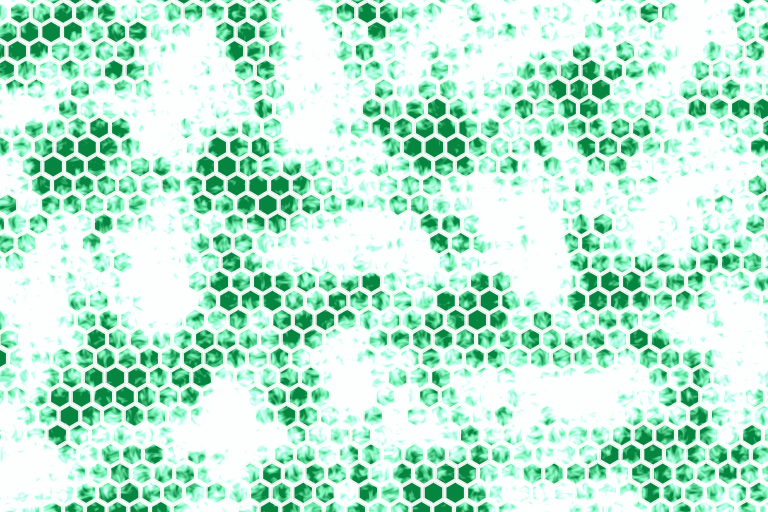
This pattern is drawn by a Shadertoy shader. Its source:

```glsl
// Sheared honeycomb of separate green hexagons, fading in and out under drifting white clouds.

// Lengths are fractions of the canvas height.
#define COLUMN_STEP 0.0424
#define ROW_STEP 0.0375
#define ROW_SHEAR -0.01875
#define FIRST_COLUMN 0.0174
#define HEX_RADIUS 0.0171
#define OUTLINE_GAP 0.0023
#define OUTLINE_WIDTH 0.0006
#define CLOUD_SCALE 13.0
#define MOTTLE_SCALE 150.0
#define CLOUD_AMOUNT 0.82
#define CELL_AMOUNT 0.38
#define MOTTLE_AMOUNT 0.38

const mat2 TURN = mat2(0.8, 0.6, -0.6, 0.8);
const vec3 WHITE = vec3(0.99, 1.0, 0.995);
const vec3 ICE   = vec3(0.75, 0.99, 0.94);
const vec3 MINT  = vec3(0.50, 0.97, 0.73);
const vec3 LEAF  = vec3(0.27, 0.77, 0.51);
const vec3 DEEP  = vec3(0.02, 0.52, 0.25);

float hash(vec2 cell) {
    return fract(sin(dot(cell, vec2(127.1, 311.7))) * 43758.5);
}

// Warped, turned sine octaves, scaled to roughly unit variance.
float layeredSines(vec2 p, int octaves) {
    float sum = 0.0, power = 0.0, amplitude = 1.0;
    for (int i = 0; i < octaves; i++) {
        p = TURN * p + 1.7;
        p += 0.6 * sin(0.8 * p.yx + float(i));
        sum += amplitude * sin(p.x) * cos(p.y);
        power += amplitude * amplitude;
        amplitude *= 0.6;
        p *= 1.7;
    }
    return 2.0 * sum / sqrt(power);
}

// Signed distance to a hexagon with its points up and down.
float hexDistance(vec2 p) {
    p = abs(p);
    return max(p.x, dot(p, vec2(0.5, 0.8660))) - HEX_RADIUS;
}

// Distance to the nearest hexagon (x) and its column and row (yz).
vec3 nearestHex(vec2 p) {
    vec3 nearest = vec3(1.0, 0.0, 0.0);
    float middleRow = round(p.y / ROW_STEP);
    for (int i = -1; i <= 1; i++) {
        float row = middleRow + float(i);
        float rowStart = FIRST_COLUMN + row * ROW_SHEAR;
        float column = round((p.x - rowStart) / COLUMN_STEP);
        vec2 center = vec2(rowStart + column * COLUMN_STEP, row * ROW_STEP);
        float d = hexDistance(p - center);
        if (d < nearest.x) nearest = vec3(d, column, row);
    }
    return nearest;
}

// Five even colour stops from white (0) to deep green (4).
vec3 greenRamp(float tone) {
    vec3 color = mix(WHITE, ICE, clamp(tone, 0.0, 1.0));
    color = mix(color, MINT, clamp(tone - 1.0, 0.0, 1.0));
    color = mix(color, LEAF, clamp(tone - 2.0, 0.0, 1.0));
    return mix(color, DEEP, clamp(tone - 3.0, 0.0, 1.0));
}

void mainImage(out vec4 fragColor, in vec2 fragCoord) {
    vec2 p = fragCoord / iResolution.y;
    float pixel = 1.0 / iResolution.y;

    vec3 hex = nearestHex(p);

    // Tone: broad clouds, a random step per cell and fine mottling.
    float tone = CLOUD_AMOUNT * layeredSines(p * CLOUD_SCALE, 4)
               + CELL_AMOUNT * 3.46 * (hash(hex.yz) - 0.5)
               + MOTTLE_AMOUNT * layeredSines(p * MOTTLE_SCALE, 3);
    vec3 fill = greenRamp(1.5 + 2.0 * tone);

    // Solid hexagon with a faint line around it.
    float inside = 1.0 - smoothstep(-0.7 * pixel, 0.7 * pixel, hex.x);
    float lineDistance = abs(hex.x - OUTLINE_GAP) - 0.5 * OUTLINE_WIDTH;
    float outline = 1.0 - smoothstep(-0.5 * pixel, 0.7 * pixel, lineDistance);

    vec3 color = mix(WHITE, fill, 0.2 * outline);
    color = mix(color, fill, inside);
    fragColor = vec4(color, 1.0);
}
```
